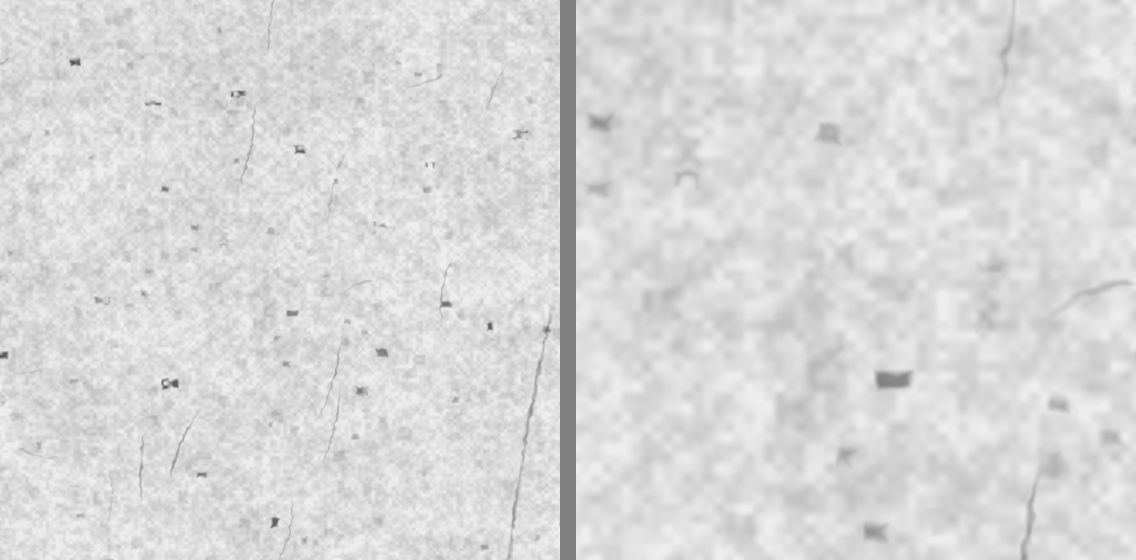
Left: the whole. Right: its middle third, enlarged.
Write a three.js fragment shader that draws this texture.

```glsl
// Pale grey worn paper with soft grain, small dark specks and thin scratches.
varying vec2 vUv;

#define PAPER_TONE 0.864
#define GRAIN_CELLS 165.0
#define GRAIN_DEPTH 0.10
#define MOTTLE_DEPTH 0.085
#define CLOUD_DEPTH 0.05
#define STAIN_DEPTH 0.11
#define SPECK_DEPTH 0.58
#define SCRATCH_DEPTH 0.30
#define SCRATCH_COUNT 16
#define EDGE 0.0035

float hash(vec2 p) {
  return fract(sin(dot(p, vec2(127.1, 311.7))) * 43758.5453);
}

vec2 hash2(vec2 p) {
  return vec2(hash(p), hash(p + 19.7));
}

float noise(vec2 p) {
  vec2 cell = floor(p);
  vec2 f = fract(p);
  f = f * f * (3.0 - 2.0 * f);
  float low = mix(hash(cell), hash(cell + vec2(1.0, 0.0)), f.x);
  float high = mix(hash(cell + vec2(0.0, 1.0)), hash(cell + vec2(1.0, 1.0)), f.x);
  return mix(low, high, f.y);
}

// Soft-edged small boxes, scattered one per cell with the given chance.
float specks(vec2 uv, float cells, float chance, vec2 size, float seed) {
  vec2 home = floor(uv * cells);
  float cover = 0.0;
  for (int j = -1; j <= 1; j++) {
    for (int i = -1; i <= 1; i++) {
      vec2 cell = home + vec2(float(i), float(j));
      vec2 key = cell + seed;
      vec2 centre = (cell + hash2(key + 3.1)) / cells;
      vec2 extent = size * mix(vec2(0.5), vec2(1.3), hash2(key + 7.3));
      vec2 q = abs(uv - centre) - extent;
      float d = length(max(q, 0.0)) + min(max(q.x, q.y), 0.0);
      float strength = mix(0.35, 1.0, hash(key + 11.9));
      float present = step(hash(key + 5.7), chance);
      cover = max(cover, present * strength * (1.0 - smoothstep(-EDGE, EDGE, d)));
    }
  }
  return cover;
}

// A bent hairline that tapers towards both ends.
float hairline(vec2 uv, vec2 centre, float angle, float reach, float bend, float width) {
  vec2 along = vec2(cos(angle), sin(angle));
  vec2 p = uv - centre;
  float x = dot(p, along);
  float y = dot(p, vec2(-along.y, along.x));
  float t = x / reach;
  float d = abs(y - bend * reach * (t * t - 0.5));
  float taper = 1.0 - smoothstep(0.5, 1.0, abs(t));
  return taper * (1.0 - smoothstep(0.0, width, d));
}

float scratches(vec2 uv) {
  float cover = 0.0;
  for (int i = 0; i < SCRATCH_COUNT; i++) {
    vec2 key = vec2(float(i) * 3.7, 41.3);
    vec2 shape = hash2(key + 2.3);
    // Most lean a little off upright, the others lie nearly flat.
    float flat_ = step(0.55, hash(key + 8.1));
    float angle = mix(1.15 + 0.4 * shape.x, 0.7 * shape.x - 0.3, flat_);
    float reach = mix(0.04 + 0.05 * shape.y, 0.018 + 0.03 * shape.y, flat_);
    float bend = 0.5 * (hash(key + 6.9) - 0.5);
    float strength = mix(0.3, 1.0, hash(key + 4.4));
    cover = max(cover, strength * hairline(uv, hash2(key), angle, reach, bend, 0.0035));
  }
  // One long scratch runs down near the right edge.
  float crack = hairline(uv, vec2(0.942, 0.19), 1.41, 0.32, -0.045, 0.0055);
  return max(cover, crack);
}

void main() {
  vec2 uv = vUv;
  vec2 warped = uv + 0.005 * (vec2(noise(uv * 120.0), noise(uv * 120.0 + 57.0)) - 0.5);

  // Paper: fine grain over mottling and wide clouds.
  float tone = PAPER_TONE;
  tone += GRAIN_DEPTH * (noise(uv * GRAIN_CELLS) - 0.5);
  tone += MOTTLE_DEPTH * (noise(uv * 78.0 + 13.0) - 0.5);
  tone += CLOUD_DEPTH * (noise(uv * 34.0 + 29.0) - 0.5);
  tone += CLOUD_DEPTH * (noise(uv * 8.0 + 71.0) - 0.5);

  // Faint stains, partly worn away.
  float wear = noise(uv * 95.0 + 83.0);
  tone -= STAIN_DEPTH * specks(warped, 27.0, 0.45, vec2(0.009), 17.0) * (0.4 + 0.6 * wear);

  // Dark specks with a pale halo of smaller crumbs.
  float broken = smoothstep(0.15, 0.6, wear);
  float dark = specks(warped, 9.0, 0.2, vec2(0.011, 0.006), 5.0) * broken;
  float crumbs = specks(warped, 16.0, 0.16, vec2(0.005, 0.004), 63.0);
  tone -= SPECK_DEPTH * max(dark, 0.4 * crumbs);

  // Scratches fade in and out along their length.
  float ink = 0.35 + 0.65 * noise(uv * 60.0 + 37.0);
  tone -= SCRATCH_DEPTH * scratches(warped) * ink;

  gl_FragColor = vec4(vec3(clamp(tone, 0.2, 0.93)), 1.0);
}
```
